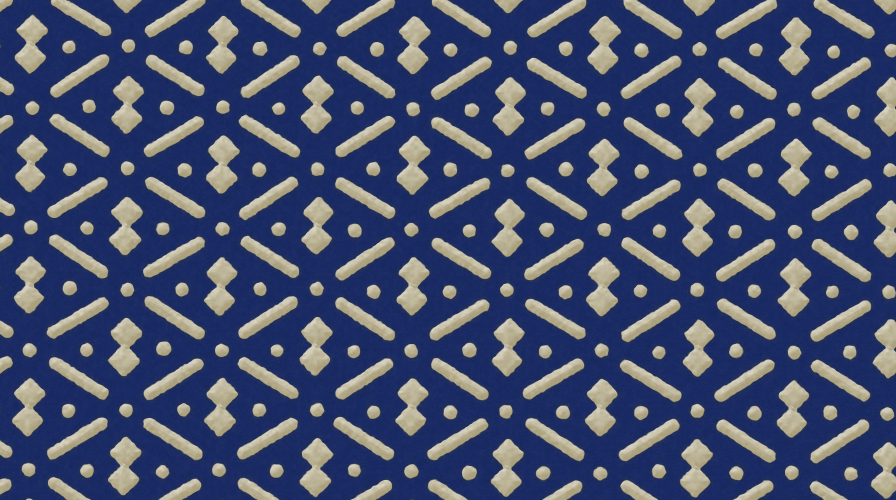
Write a WebGL 2 fragment shader that draws this pattern.

```glsl
#version 300 es
precision highp float;
// Raised cream motifs on blue cloth: hourglasses framed by slanted bars and dots.
// Two interleaved rectangular lattices make the half-drop repeat; one distance
// field gives the shapes, and its slope gives the relief shading.
uniform vec2 u_resolution;
out vec4 outColor;

const float CANVAS_WIDTH = 768.0;          // design units across the canvas
const vec2 CELL = vec2(163.5, 103.6);      // repeat of one lattice
const vec2 ORIGIN = vec2(28.0, 37.3);      // first hourglass, from upper left
const vec2 CELL_SHIFT = vec2(0.0, 15.0);   // keeps the whole motif in its cell

const vec3 BLUE = vec3(0.10, 0.165, 0.395);
const vec3 DUSK_BLUE = vec3(0.14, 0.19, 0.33);
const vec3 TAN = vec3(0.67, 0.63, 0.49);
const vec3 CREAM = vec3(0.84, 0.82, 0.75);

float hash(vec2 p) {
    return fract(sin(dot(p, vec2(127.1, 311.7))) * 43758.5453);
}

vec2 jitter(vec2 id, float amount) {
    return amount * (vec2(hash(id), hash(id + 17.3)) * 2.0 - 1.0);
}

float noise(vec2 p) {
    vec2 i = floor(p), f = fract(p);
    f = f * f * (3.0 - 2.0 * f);
    return mix(mix(hash(i), hash(i + vec2(1, 0)), f.x),
               mix(hash(i + vec2(0, 1)), hash(i + vec2(1, 1)), f.x), f.y);
}

// Signed distances
float bar(vec2 p, vec2 halfSpan, float radius) {
    float t = clamp(dot(p, halfSpan) / dot(halfSpan, halfSpan), -1.0, 1.0);
    return length(p - halfSpan * t) - radius;
}

float dot2d(vec2 p, float radius) {
    return length(p) - radius;
}

float roundDiamond(vec2 p, float size, float radius) {
    p = abs(p);
    float along = clamp((p.x - p.y + size) * 0.5, 0.0, size);
    float side = sign(p.x + p.y - size);
    return side * length(p - vec2(along, size - along)) - radius;
}

float hourglass(vec2 p, float size) {
    float upper = roundDiamond(p - vec2(0.8, -11.6), size, 3.2);
    float lower = roundDiamond(p - vec2(-0.8, 11.6), size, 3.2);
    float waist = max(abs(p.x) - 3.8, abs(p.y) - 4.0);
    return min(min(upper, lower), waist);
}

// One repeat: hourglass, the two bars above it, and three dots
float motif(vec2 p, vec2 id) {
    float size = 10.0 + 0.8 * (hash(id + 4.7) - 0.5);
    float d = hourglass(p - jitter(id, 1.0), size);
    for (int i = 0; i < 2; i++) {
        float s = float(i) * 2.0 - 1.0;
        vec2 key = id + s * 31.7;
        vec2 span = vec2(20.3, s * 12.6) + jitter(key + 5.1, 0.7);
        d = min(d, bar(p - vec2(s * 41.2, -24.5) - jitter(key, 0.8), span, 5.3));
        float radius = 5.8 + 0.8 * (hash(key + 9.2) - 0.5);
        d = min(d, dot2d(p - vec2(s * 32.7, 3.2) - jitter(key + 2.9, 1.3), radius));
    }
    return min(d, dot2d(p - vec2(0.0, -49.0) - jitter(id + 8.3, 1.2), 5.8));
}

float pattern(vec2 p) {
    float d = 1e3;
    for (int i = 0; i < 2; i++) {
        vec2 q = p - ORIGIN + CELL_SHIFT - CELL * 0.5 * float(i);
        vec2 id = floor(q / CELL + 0.5);
        d = min(d, motif(q - id * CELL - CELL_SHIFT, id + float(i) * 53.0));
    }
    return d + 1.1 * (noise(p * 0.35) - 0.5);   // uneven printed edge
}

void main() {
    float pixel = CANVAS_WIDTH / u_resolution.x;
    vec2 p = vec2(gl_FragCoord.x, u_resolution.y - gl_FragCoord.y) * pixel;
    vec2 warped = p + vec2(0.007 * p.y, -0.004 * p.x);   // slight skew of the cloth

    float d = pattern(warped);
    vec2 slope = vec2(pattern(warped + vec2(1, 0)), pattern(warped + vec2(0, 1))) - d;

    // Cloth: fine speckle, duller close to the raised print
    float grain = noise(p * 0.65) * 0.6 + noise(p * 0.23 + 40.0) * 0.4;
    float contact = 1.0 - smoothstep(0.0, 4.5, d);
    vec3 cloth = mix(BLUE, DUSK_BLUE, clamp(contact * 0.65 + (grain - 0.45) * 0.6, 0.0, 1.0));
    cloth *= 0.92 + 0.16 * grain;

    // Print: lit from above, rounded at the rim
    float rim = 1.0 - smoothstep(1.0, 8.0, -d);
    float light = 0.40 + 0.5 * rim * dot(slope, vec2(-0.35, -0.9));
    light += 0.35 * (noise(p * 0.3 + 11.0) - 0.5);
    vec3 raised = mix(TAN, CREAM, clamp(light, 0.0, 1.0));
    raised *= 0.97 + 0.06 * grain;

    float cover = 1.0 - smoothstep(-0.8 * pixel, 0.8 * pixel, d);
    outColor = vec4(mix(cloth, raised, cover), 1.0);
}
```
